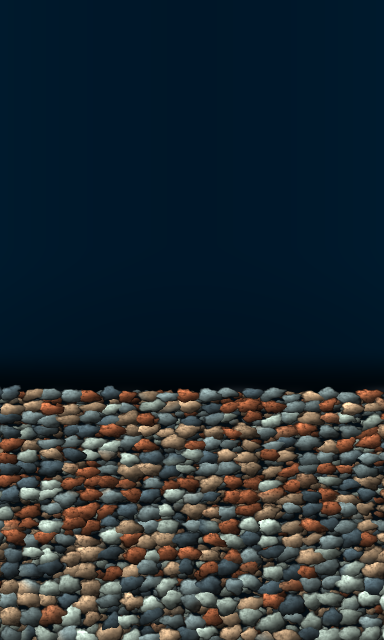
A Shadertoy shader for this background:

```glsl
// Aquarium backdrop: dark navy water above a bed of mixed rust, tan and grey gravel.

vec3 hash3(vec2 p) {
    vec3 q = fract(p.xyx * vec3(0.1031, 0.1030, 0.0973));
    q += dot(q, q.yxz + 33.33);
    return fract((q.xxy + q.yzz) * q.zyx);
}

// Gradient noise, roughly -0.7 to 0.7
float noise(vec2 p) {
    vec2 cell = floor(p), f = fract(p);
    vec2 u = f * f * f * (f * (f * 6.0 - 15.0) + 10.0);
    float corner[4];
    for (int k = 0; k < 4; k++) {
        vec2 o = vec2(k & 1, k >> 1);
        float angle = 6.2832 * hash3(cell + o + 91.0).x;
        corner[k] = dot(vec2(cos(angle), sin(angle)), f - o);
    }
    return mix(mix(corner[0], corner[1], u.x), mix(corner[2], corner[3], u.x), u.y);
}

vec3 stoneColor(float pick, float tint) {
    vec3 slate = vec3(0.29, 0.36, 0.39), grey = vec3(0.46, 0.53, 0.53);
    vec3 pale = vec3(0.66, 0.73, 0.68), tan_ = vec3(0.68, 0.57, 0.45);
    vec3 rust = vec3(0.60, 0.35, 0.23);
    vec3 c = mix(rust, tan_, smoothstep(0.22, 0.30, pick));
    c = mix(c, grey, smoothstep(0.46, 0.50, pick));
    c = mix(c, slate, smoothstep(0.69, 0.73, pick));
    c = mix(c, pale, smoothstep(0.86, 0.89, pick));
    return c * (0.82 + 0.36 * tint);
}

// One layer of overlapping stones; q.y grows downward. Returns colour and coverage.
vec4 stones(vec2 q, float greyShift) {
    vec2 warped = q + 0.16 * vec2(noise(q * 2.3), noise(q * 2.3 + 40.0))
                    + 0.06 * vec2(noise(q * 6.0), noise(q * 6.0 + 70.0));
    float grain = noise(q * 4.5) + 0.7 * noise(q * 11.0);
    float highest = -1.0;
    vec4 result = vec4(0.0);
    for (int j = -1; j <= 1; j++)
    for (int i = -1; i <= 1; i++) {
        vec2 cell = floor(warped) + vec2(i, j);
        if (cell.y < 0.0) continue;
        vec3 r = hash3(cell + 11.0), s = hash3(cell + 157.0), t = hash3(cell + 331.0);
        vec2 offset = warped - cell - 0.5 - 0.5 * (r.xy - 0.5);

        // Tilted ellipse with a lumpy outline
        float tilt = (r.z - 0.6) * 1.7;
        vec2 o = mat2(cos(tilt), -sin(tilt), sin(tilt), cos(tilt)) * offset;
        o /= vec2(mix(0.50, 0.82, s.x), mix(0.38, 0.62, s.y));
        float angle = atan(o.y, o.x);
        float d = length(o) * (1.0 + 0.11 * sin(3.0 * angle + 6.28 * s.z)
                                   + 0.06 * sin(5.0 * angle + 6.28 * t.x));
        float height = 0.7 * t.y + 1.0 - d * d;
        if (d > 1.0 || height < highest) continue;
        highest = height;

        // Light from the upper left; warm stones are rougher
        float pick = min(t.z + greyShift, 0.99);
        float rough = mix(1.0, 0.5, smoothstep(0.25, 0.5, pick));
        vec3 normal = normalize(vec3(offset * 1.5 + 0.35 * rough * grain, 0.75));
        float light = max(dot(normal, normalize(vec3(-0.4, -0.75, 0.65))), 0.0);
        vec3 c = stoneColor(pick, s.z) * (0.28 + 0.92 * light);
        c *= 1.0 + 0.75 * rough * grain;
        c *= mix(0.25, 1.0, smoothstep(1.0, 0.74, d));
        result = vec4(c, smoothstep(1.0, 0.92, d));
    }
    return result;
}

vec3 scene(vec2 p, float width) {
    // Water: faintly brighter at the sides, sinking to black over the gravel
    float side = abs(p.x / width - 0.5) * 2.0;
    vec3 color = vec3(0.0, 0.088, 0.158) + vec3(0.0, 0.014, 0.018) * side * side;
    color *= mix(0.22, 1.0, smoothstep(0.39, 0.46, p.y) * 0.8
                          + smoothstep(0.43, 0.62, p.y) * 0.2);

    // Hazy patches along the rim
    float haze = exp(-pow((p.y - 0.389) / 0.007, 2.0));
    color += vec3(0.15, 0.16, 0.17) * haze * smoothstep(-0.1, 0.5, noise(vec2(p.x * 9.0, 3.0)));

    // Gravel: rows grow taller toward the viewer
    float depth = 0.391 - p.y;
    if (depth > -0.02) {
        vec2 q = vec2(p.x * 32.0, 55.0 * depth - 25.0 * depth * depth);
        float greyShift = 0.16 * smoothstep(0.10, 0.30, depth) + 0.12 * noise(q * 0.3);
        color = mix(color, vec3(0.015, 0.05, 0.075), smoothstep(0.0, 0.015, depth));
        vec4 small = stones(q * 1.8 + vec2(7.3, -0.3), greyShift);
        color = mix(color, small.rgb * 0.62, small.a);
        vec4 large = stones(q, greyShift);
        color = mix(color, large.rgb, large.a);
    }
    return color;
}

void mainImage(out vec4 fragColor, in vec2 fragCoord) {
    // Four samples per pixel keep the stone edges smooth
    vec3 color = vec3(0.0);
    for (int k = 0; k < 4; k++) {
        vec2 jitter = vec2(k & 1, k >> 1) * 0.5 - 0.25;
        color += scene((fragCoord + jitter) / iResolution.y, iResolution.x / iResolution.y);
    }
    fragColor = vec4(clamp(color * 0.25, 0.0, 1.0), 1.0);
}
```
